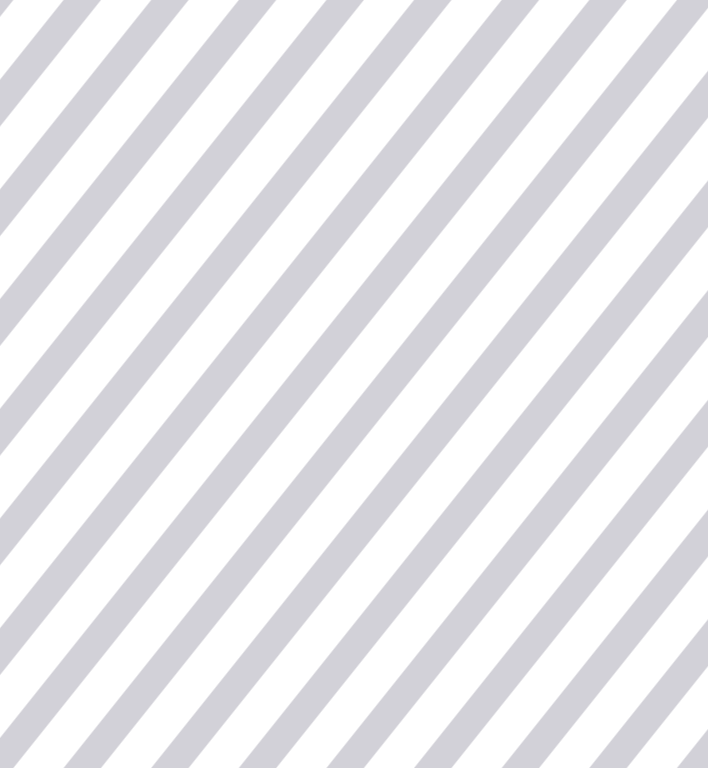
Give the GLSL for this pattern, as a Shadertoy shader.

```glsl
// Even diagonal stripes in pale grey on white, rising to the right.

const vec2  REPEATS      = vec2(8.08, 7.0);  // stripes across and down the canvas
const float STRIPE_PHASE = 0.939;            // stripe centre, in periods from the corner
const float STRIPE_WIDTH = 0.427;            // share of one period
const float EDGE_PIXELS  = 1.5;              // width of the smoothed edge
const vec3  STRIPE_COLOR = vec3(0.825, 0.821, 0.848);
const vec3  GROUND_COLOR = vec3(1.0);

// Signed distance to the nearest stripe edge, in periods; negative inside.
float stripeDistance(float periods) {
    float offset = fract(periods - STRIPE_PHASE + 0.5) - 0.5;
    return abs(offset) - 0.5 * STRIPE_WIDTH;
}

void mainImage(out vec4 fragColor, in vec2 fragCoord) {
    vec2 uv = fragCoord / iResolution.xy;

    // Position across the stripes, counted in periods
    float periods = REPEATS.x * uv.x - REPEATS.y * uv.y;

    // Antialias with the size of one pixel measured across the stripes
    float pixel = length(REPEATS / iResolution.xy);
    float coverage = clamp(0.5 - stripeDistance(periods) / (EDGE_PIXELS * pixel), 0.0, 1.0);

    fragColor = vec4(mix(GROUND_COLOR, STRIPE_COLOR, coverage), 1.0);
}
```
